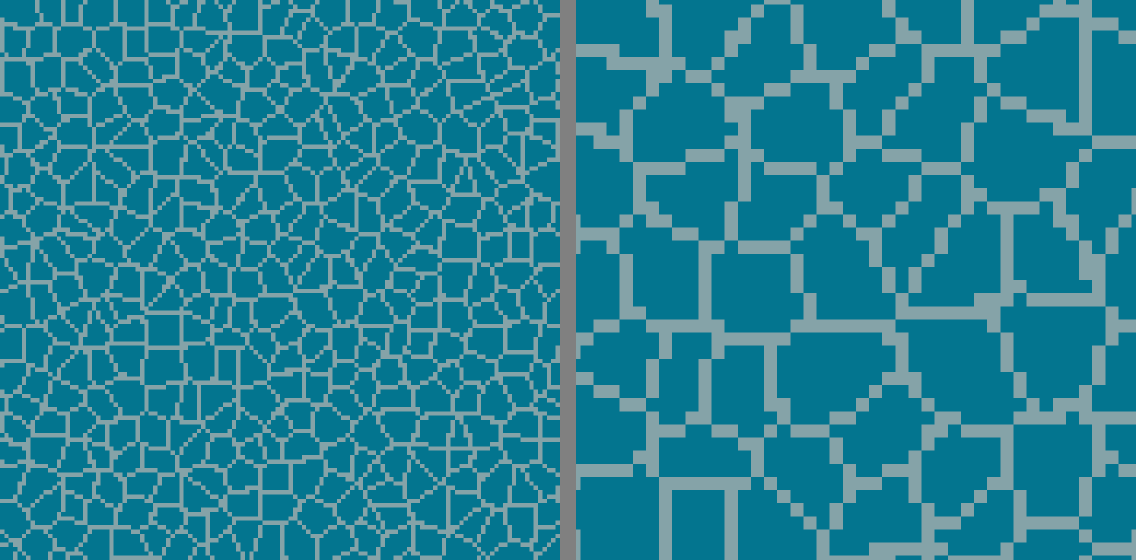
Left, the full canvas; right, a detail of the centre.
This pattern is drawn by a WebGL 2 fragment shader. Its source:

```glsl
#version 300 es
precision highp float;

#define BLOCKS 128.0
#define CELLS 19.0
#define JITTER 0.92
#define LINE_BLOCKS 1.04
#define FILL_COLOR vec3(0.01, 0.46, 0.56)
#define LINE_COLOR vec3(0.52, 0.64, 0.66)

uniform vec2 u_resolution;
out vec4 fragColor;

vec2 hash2(vec2 p) {
    vec2 q = vec2(dot(p, vec2(127.1, 311.7)), dot(p, vec2(269.5, 183.3)));
    return fract(sin(q) * 43758.5453);
}

vec2 seedPoint(vec2 cell) {
    return cell + 0.5 + JITTER * (hash2(cell) - 0.5);
}

// Distance to the nearest Voronoi border, measured along its steeper axis
// so that a border of any direction stays one block thick.
float borderDistance(vec2 p) {
    vec2 home = floor(p);
    vec2 nearestCell = home;
    vec2 nearest = vec2(0.0);
    float best = 1e5;
    for (int y = -2; y <= 2; y++) {
        for (int x = -2; x <= 2; x++) {
            vec2 cell = home + vec2(x, y);
            vec2 toSeed = seedPoint(cell) - p;
            float d = dot(toSeed, toSeed);
            if (d < best) {
                best = d;
                nearest = toSeed;
                nearestCell = cell;
            }
        }
    }

    float border = 1e5;
    for (int y = -2; y <= 2; y++) {
        for (int x = -2; x <= 2; x++) {
            if (x == 0 && y == 0) continue;
            vec2 toSeed = seedPoint(nearestCell + vec2(x, y)) - p;
            vec2 between = toSeed - nearest;
            float axis = max(abs(between.x), abs(between.y));
            float d = dot(0.5 * (nearest + toSeed), between) / max(axis, 1e-4);
            border = min(border, d);
        }
    }
    return border;
}

// One flat value per block, sampled at the block centre
float blockLine(vec2 uv) {
    vec2 centre = (floor(uv * BLOCKS) + 0.5) / BLOCKS;
    float halfWidth = 0.5 * LINE_BLOCKS * CELLS / BLOCKS;
    return 1.0 - step(halfWidth, borderDistance(centre * CELLS));
}

void main() {
    float side = min(u_resolution.x, u_resolution.y);

    // Four samples per pixel smooth the block edges
    float coverage = 0.0;
    for (int i = 0; i < 4; i++) {
        vec2 offset = 0.5 * vec2(i % 2, i / 2) - 0.25;
        coverage += 0.25 * blockLine((gl_FragCoord.xy + offset) / side);
    }

    fragColor = vec4(mix(FILL_COLOR, LINE_COLOR, coverage), 1.0);
}
```
